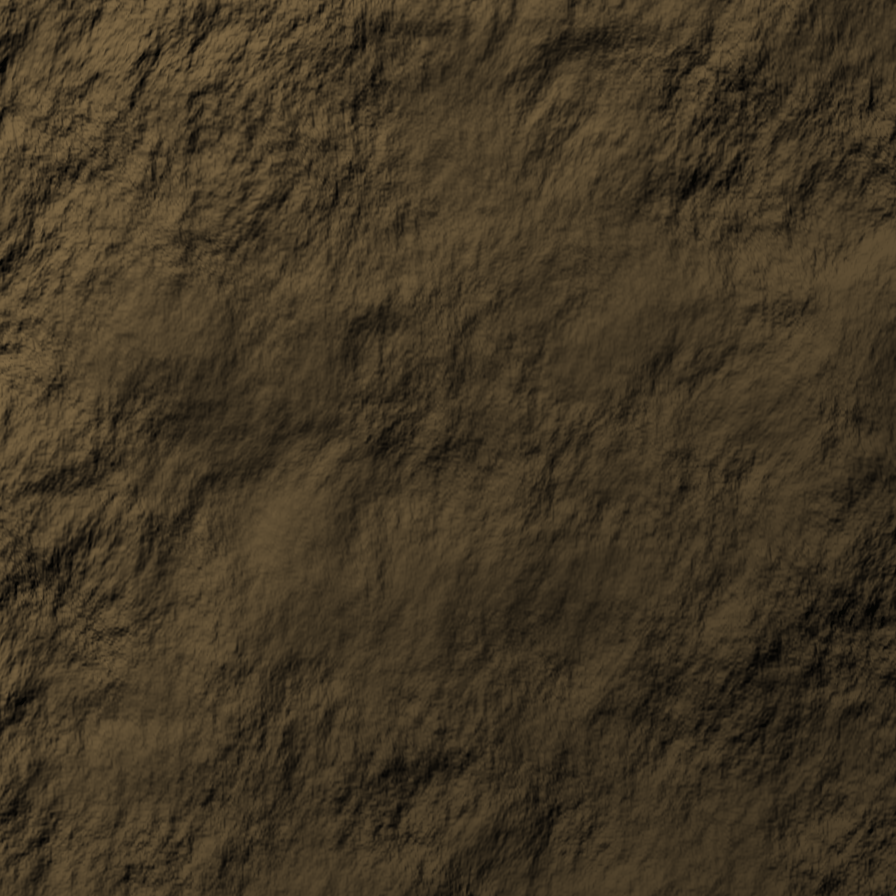
Write a WebGL 1 fragment shader that draws this texture.

```glsl
precision highp float;
// Rough brown rock face lit from the upper left.
// A fractal height field with patchy grain is differenced into normals,
// then shaded with diffuse light that fades toward the lower right.

uniform vec2 u_resolution;

const int OCTAVES = 8;
const float BASE_FREQUENCY = 2.7;
const float SAMPLE_STEP = 0.0017;
const float RELIEF = 0.215;
const vec3 ROCK_COLOR = vec3(0.438, 0.360, 0.237);
const vec3 LIGHT_DIRECTION = vec3(-0.42, 0.62, 0.65);
const vec2 BROAD_STRETCH = vec2(0.95, 1.05);
const vec2 GRAIN_STRETCH = vec2(1.2, 0.8);

float hash(vec2 cell) {
  vec3 q = fract(cell.xyx * vec3(0.1031, 0.1030, 0.0973));
  q += dot(q, q.yzx + 33.33);
  return fract((q.x + q.y) * q.z);
}

// Value noise with a cubic blend, from 0 to 1; its creases follow the axes.
float valueNoise(vec2 p) {
  vec2 cell = floor(p);
  vec2 f = fract(p);
  vec2 blend = f * f * (3.0 - 2.0 * f);
  float low = mix(hash(cell), hash(cell + vec2(1.0, 0.0)), blend.x);
  float high = mix(hash(cell + vec2(0.0, 1.0)), hash(cell + 1.0), blend.x);
  return mix(low, high, blend.y);
}

// Bends the lattice into lumps and gives ledges a slight upward tilt.
vec2 warp(vec2 p) {
  vec2 bend = vec2(valueNoise(p * 9.0 + 17.0), valueNoise(p * 9.0 + 43.0));
  return vec2(p.x, p.y - 0.06 * p.x) + 0.022 * bend;
}

// Broad octaves form lumps; grain scales the finer, upright ones.
float rockHeight(vec2 p, float grain) {
  vec2 q = warp(p);
  float frequency = BASE_FREQUENCY;
  float height = 0.0;
  for (int i = 0; i < OCTAVES; i++) {
    float fineness = smoothstep(1.0, 5.0, float(i));
    float slope = mix(0.82, grain, fineness);
    vec2 stretch = mix(BROAD_STRETCH, GRAIN_STRETCH, fineness);
    vec2 offset = vec2(7.31, 3.77) * float(i + 1);
    height += slope * valueNoise(q * stretch * frequency + offset) / frequency;
    frequency *= 2.0;
  }
  return height;
}

// Roughness: low at the middle, high near the borders, broken into patches.
float grainStrength(vec2 uv, vec2 p) {
  float border = smoothstep(0.12, 0.6, length(uv - 0.5));
  float patches = mix(valueNoise(p * 6.0 + 71.0), valueNoise(p * 17.0 + 29.0), 0.45);
  return mix(0.8, 1.3, border) * mix(0.65, 1.4, smoothstep(0.25, 0.75, patches));
}

vec3 rockNormal(vec2 p, float grain, float relief) {
  float here = rockHeight(p, grain);
  float right = rockHeight(p + vec2(SAMPLE_STEP, 0.0), grain);
  float above = rockHeight(p + vec2(0.0, SAMPLE_STEP), grain);
  vec2 slope = vec2(right - here, above - here) / SAMPLE_STEP;
  return normalize(vec3(-relief * slope, 1.0));
}

void main() {
  vec2 uv = gl_FragCoord.xy / u_resolution;
  vec2 p = gl_FragCoord.xy / min(u_resolution.x, u_resolution.y);
  vec3 normal = rockNormal(p, grainStrength(uv, p), RELIEF);

  // Diffuse light with a broad falloff away from the upper left.
  float diffuse = max(dot(normal, normalize(LIGHT_DIRECTION)), 0.0);
  float distanceFromLight = 0.5 * (uv.x + 1.0 - uv.y);
  float falloff = mix(1.15, 0.72, smoothstep(0.1, 0.95, distanceFromLight));
  float brightness = 0.04 + 0.93 * diffuse * falloff;

  gl_FragColor = vec4(ROCK_COLOR * brightness, 1.0);
}
```
